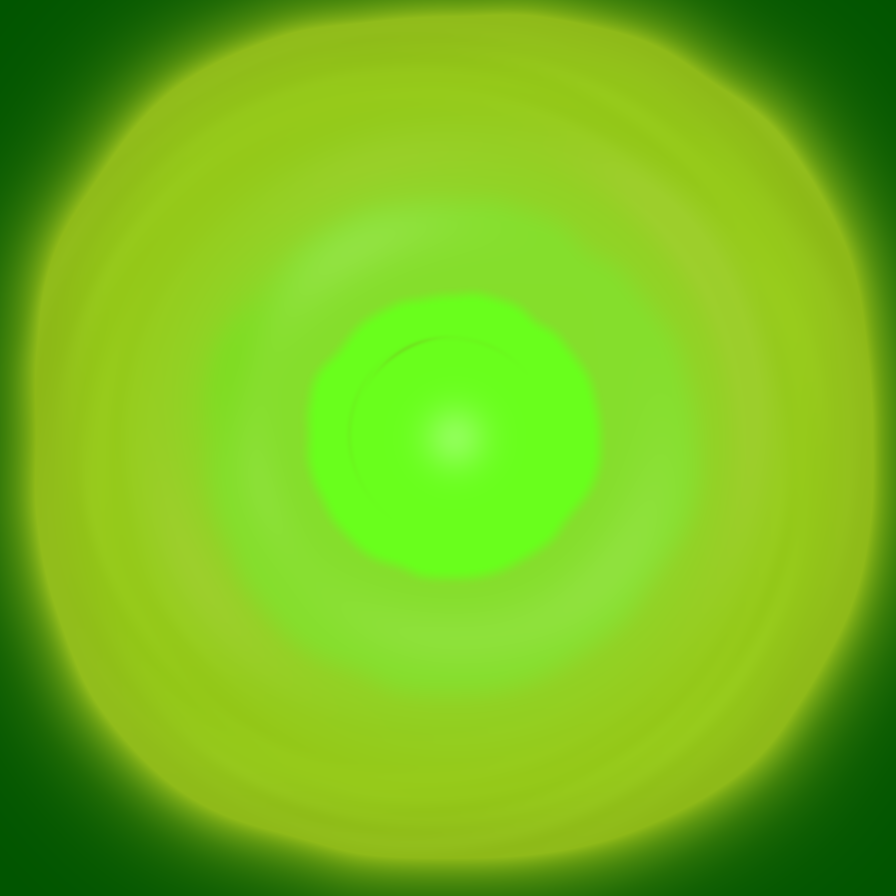
Reproduce this background procedurally as a WebGL 2 fragment shader.

```glsl
#version 300 es
precision highp float;
// A soft painted green orb: a bright core inside a lime ring and a broad
// olive disc, fading to dark green corners. Layers are blended by wobbly
// radial distances, then smeared with arc strokes and faint brush grain.
uniform vec2 u_resolution;
out vec4 fragColor;

float hash(vec2 p) {
    vec3 q = fract(vec3(p.xyx) * 0.1031);
    q += dot(q, q.yzx + 33.33);
    return fract((q.x + q.y) * q.z);
}

float noise(vec2 p) {
    vec2 cell = floor(p), f = fract(p);
    f = f * f * (3.0 - 2.0 * f);
    float low = mix(hash(cell), hash(cell + vec2(1, 0)), f.x);
    float high = mix(hash(cell + vec2(0, 1)), hash(cell + vec2(1, 1)), f.x);
    return mix(low, high, f.y);
}

// Soft stroke along a circle, centred on an angle given in degrees
float arcStroke(vec2 p, float degrees, float spread, float radius, float width) {
    float a = atan(p.y, p.x) - radians(degrees);
    a = atan(sin(a), cos(a)) / radians(spread);
    float r = (length(p) - radius) / width;
    return exp(-a * a - r * r);
}

void main() {
    vec2 uv = gl_FragCoord.xy / u_resolution;
    vec2 p = uv - vec2(0.504, 0.514);
    float r = length(p);
    vec2 dir = p / max(r, 0.0001);
    float wobble = noise(dir * 5.0 + 20.0) - 0.5;
    float grain = noise(dir * 2.5 + vec2(r * 55.0, r * 23.0) + 40.0) - 0.5;

    // Olive disc, slightly squared, with a long fade into the corners
    float diagonal = 2.0 * dir.x * dir.y;
    float outside = r - 0.473 - 0.027 * diagonal * diagonal - 0.012 * wobble;
    vec3 color = mix(vec3(0.585, 0.79, 0.10), vec3(0.56, 0.73, 0.10),
                     smoothstep(-0.09, 0.0, outside));
    color += 0.022 * grain * smoothstep(0.25, 0.4, r);
    float shade = 1.0 - exp(-max(outside + 0.004, 0.0) / 0.042);
    color = mix(color, vec3(0.0, 0.33, 0.0), shade);

    // Yellow-green transition and its warm strokes
    color = mix(color, vec3(0.565, 0.83, 0.15), 1.0 - smoothstep(0.26, 0.40, r));
    float warm = arcStroke(p, 5.0, 38.0, 0.335, 0.030)
               + arcStroke(p, 45.0, 25.0, 0.345, 0.028)
               + arcStroke(p, 208.0, 28.0, 0.325, 0.032)
               + 0.6 * arcStroke(p, 105.0, 25.0, 0.315, 0.030);
    color = mix(color, vec3(0.63, 0.81, 0.19), 0.7 * min(warm, 1.0));

    // Lime ring with pale highlights and one saturated side
    float ring = length(uv - vec2(0.503, 0.502)) - 0.275 - 0.014 * wobble;
    color = mix(color, vec3(0.52, 0.87, 0.17), 1.0 - smoothstep(-0.025, 0.018, ring));
    float pale = arcStroke(p, 118.0, 30.0, 0.235, 0.035)
               + 0.8 * arcStroke(p, 322.0, 38.0, 0.235, 0.038)
               + 0.6 * arcStroke(p, 262.0, 35.0, 0.225, 0.035)
               + 0.5 * arcStroke(p, 195.0, 22.0, 0.22, 0.025);
    color = mix(color, vec3(0.58, 0.89, 0.27), 0.85 * min(pale, 1.0));
    color = mix(color, vec3(0.49, 0.86, 0.12),
                0.7 * arcStroke(p, 162.0, 20.0, 0.26, 0.028));

    // Bright core, a faint inner crease and the central glow
    vec2 c = uv - vec2(0.505, 0.514);
    float core = length(c * vec2(0.98, 1.02)) - 0.161 - 0.008 * wobble;
    color = mix(color, vec3(0.41, 1.0, 0.11), 1.0 - smoothstep(-0.011, 0.010, core));
    float crease = arcStroke(c, 118.0, 20.0, 0.110, 0.0025)
                 + 0.35 * arcStroke(c, 175.0, 35.0, 0.115, 0.003)
                 + 0.25 * arcStroke(c, 70.0, 20.0, 0.108, 0.003);
    color = mix(color, vec3(0.45, 0.84, 0.12), 0.6 * crease);
    float glow = length(uv - vec2(0.508, 0.511)) / 0.036;
    color = mix(color, vec3(0.56, 1.0, 0.34), exp(-glow * glow));

    fragColor = vec4(clamp(color, 0.0, 1.0), 1.0);
}
```
